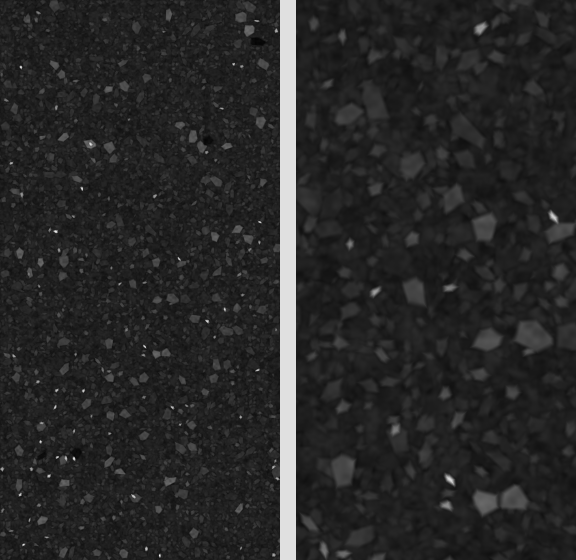
Left: the whole. Right: its middle third, enlarged.
Reproduce this texture procedurally as a WebGL 1 fragment shader.

```glsl
precision highp float;
// Dark, fine-grained asphalt: layers of soft-edged angular stone chips,
// painted from fine grit up to sparse pale pebbles, tiny glints and pits.
// Each chip is a random convex polygon scattered on a jittered grid.

uniform vec2 u_resolution;

float hash(vec2 p) {
  return fract(sin(dot(p, vec2(127.1, 311.7))) * 43758.5453);
}

float noise(vec2 p) {
  vec2 i = floor(p);
  vec2 f = fract(p);
  f = f * f * (3.0 - 2.0 * f);
  return mix(mix(hash(i), hash(i + vec2(1.0, 0.0)), f.x),
             mix(hash(i + vec2(0.0, 1.0)), hash(i + vec2(1.0, 1.0)), f.x), f.y);
}

// Signed distance to an irregular five-sided chip, rounded at the corners
float chipDistance(vec2 q, float radius, vec2 id) {
  float d = length(q) - radius * 1.2;
  for (int k = 0; k < 5; k++) {
    float side = float(k);
    float angle = 1.2566 * (side + 0.7 * hash(id + side * 3.7));
    float reach = radius * (0.65 + 0.4 * hash(id + side * 5.3 + 1.9));
    d = max(d, dot(q, vec2(cos(angle), sin(angle))) - reach);
  }
  return d;
}

// Paints one layer of chips over the shade; sizes are in grid cells
float paintChips(float shade, vec2 p, float cells, float density,
                 vec2 sizes, float stretch, vec2 tones, float seed) {
  vec2 g = p * cells;
  float blur = 0.0035 * cells;
  for (int j = -1; j <= 1; j++) {
    for (int i = -1; i <= 1; i++) {
      vec2 cell = floor(g) + vec2(float(i), float(j));
      vec2 id = cell + seed * vec2(17.3, 9.1);
      if (hash(id + 0.37) < density) {
        vec2 jitter = vec2(hash(id + 2.11), hash(id + 4.73));
        vec2 q = g - cell - 0.25 - 0.5 * jitter;

        // Random turn and elongation
        float turn = 6.2832 * hash(id + 6.29);
        float c = cos(turn);
        float s = sin(turn);
        q = vec2(c * q.x + s * q.y, c * q.y - s * q.x);
        float aspect = mix(1.0, stretch, hash(id + 8.57));
        q *= vec2(1.0 / aspect, aspect);

        float radius = mix(sizes.x, sizes.y, hash(id + 10.9));
        float d = chipDistance(q, radius, id);
        float pick = hash(id + 12.4);
        float tone = mix(tones.x, tones.y, pick * (0.4 + 0.6 * pick));
        tone *= 0.86 + 0.28 * noise(p * 110.0 + seed);

        // Thin dark seam, then the chip itself
        shade *= 1.0 - 0.14 * smoothstep(blur * 2.0, 0.0, d);
        shade = mix(shade, tone, smoothstep(blur, -blur, d));
      }
    }
  }
  return shade;
}

void main() {
  vec2 p = gl_FragCoord.xy / u_resolution.x;

  // Binder between the stones
  float shade = 0.105 + 0.06 * noise(p * 75.0);

  // Grit and chips, close to the binder in tone
  shade = paintChips(shade, p, 72.0, 0.75, vec2(0.30, 0.50), 1.4, vec2(0.09, 0.225), 1.0);
  shade = paintChips(shade, p, 44.0, 0.50, vec2(0.25, 0.48), 1.5, vec2(0.10, 0.215), 2.0);
  shade = paintChips(shade, p, 25.0, 0.20, vec2(0.25, 0.48), 1.5, vec2(0.12, 0.21), 3.0);

  // Pale chips and pebbles
  shade = paintChips(shade, p, 50.0, 0.05, vec2(0.25, 0.48), 1.4, vec2(0.20, 0.34), 4.0);
  shade = paintChips(shade, p, 24.0, 0.075, vec2(0.32, 0.48), 1.35, vec2(0.22, 0.38), 5.0);

  // Rare pits and bright slivers
  shade = paintChips(shade, p, 9.0, 0.02, vec2(0.13, 0.20), 1.4, vec2(0.02, 0.05), 6.0);
  shade = paintChips(shade, p, 32.0, 0.028, vec2(0.13, 0.20), 1.5, vec2(0.45, 0.95), 7.0);

  // Broad unevenness and fine mottling
  shade *= 0.95 + 0.10 * noise(p * 7.0);
  shade += 0.036 * (noise(p * 150.0 + 31.0) - 0.5);

  gl_FragColor = vec4(vec3(shade), 1.0);
}
```
